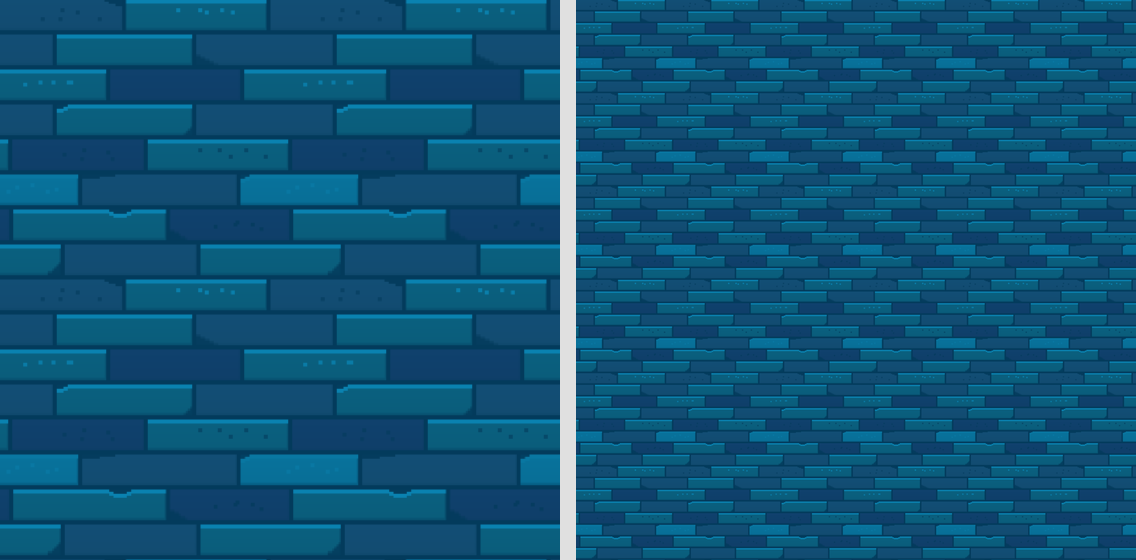
Left, the tile; right, the same tile 3 across and 3 down.
A WebGL 2 fragment shader for this texture:

```glsl
#version 300 es
precision highp float;
// Seamless wall of long blue bricks with lit top edges, chips and pits.
uniform vec2 u_resolution;
out vec4 fragColor;

// Layout: the pattern repeats REPEATS times each way; lengths are in cells.
const float REPEATS = 2.0;
const float TILE = 128.0;
const float COURSE = 16.0;
const float BRICK_HEIGHT = 14.0;
const float JOINT = 1.8;
const float RIM = 1.8;
const int PITS = 5;
const int SAMPLES = 4;
const float SOFTNESS = 1.3 / 512.0;

const vec3 MORTAR = vec3(0.01, 0.23, 0.36);
const vec3 SLATE = vec3(0.07, 0.30, 0.45);
const vec3 NAVY = vec3(0.06, 0.25, 0.42);
const vec3 TEAL = vec3(0.04, 0.37, 0.49);
const vec3 BRIGHT = vec3(0.03, 0.44, 0.60);
const vec3 HIGHLIGHT = vec3(0.04, 0.51, 0.69);

// Per course, top down: start and pitch of the light brick.
const float LIGHT_START[8] = float[](57.6, 26.0, 111.6, 26.0, 67.6, 110.0, 6.0, 91.6);
const float LIGHT_PITCH[8] = float[](66.1, 63.7, 66.8, 63.7, 66.0, 55.6, 71.7, 66.0);
// Pits: positive is lit, negative is dark, zero is none.
const float LIGHT_PITS[8] = float[](0.9, 0.0, 0.8, 0.0, -0.6, 0.4, 0.0, 0.0);
const float DARK_PITS[8] = float[](-0.6, 0.0, 0.0, 0.0, -0.6, 0.0, -0.7, 0.0);
// Chips: place along the brick, reach, depth (negative rises from the bottom).
const vec3 NONE = vec3(0.0, 1.0, 0.0);
const vec3 LIGHT_CHIP[8] = vec3[](NONE, NONE, NONE, vec3(0.0, 5.0, 2.0),
    NONE, vec3(0.0, 4.0, 2.0), vec3(0.7, 5.0, 2.0), NONE);
const vec3 DARK_CHIP[8] = vec3[](vec3(1.0, 8.0, 3.0), vec3(0.0, 10.0, -5.0), NONE, NONE,
    NONE, vec3(0.0, 15.0, 2.0), vec3(0.0, 8.0, -5.0), NONE);
// Size of the worn lower right corner of each light brick.
const float WORN_CORNER[8] = float[](0.0, 0.0, 0.0, 4.0, 0.0, 0.0, 0.0, 6.0);

float hash(vec2 p) {
    vec3 q = fract(p.xyx * vec3(0.1031, 0.1030, 0.0973));
    q += dot(q, q.yzx + 33.33);
    return fract((q.x + q.y) * q.z);
}

// Depth of a chip, falling in whole steps away from its centre.
float chipDepth(float offset, float reach, float depth) {
    return ceil(depth * max(1.0 - floor(abs(offset)) / reach, 0.0));
}

// Dark lower corner with a half-tone outer step.
vec3 wearBottom(vec3 color, float rise, float depth) {
    float amount = rise < depth - 1.0 ? 0.85 : (rise < depth ? 0.45 : 0.0);
    return mix(color, MORTAR, amount);
}

// Scattered square pits, spread along the brick and snapped to cells.
float pitMask(vec2 p, float width, vec2 id) {
    float mask = 0.0;
    for (int i = 0; i < PITS; i++) {
        vec2 seed = id * 7.0 + float(i) * vec2(3.0, 11.0);
        float along = mix(0.34, 0.84, (float(i) + hash(seed)) / float(PITS));
        vec2 corner = floor(vec2(along * width, 4.0 + 5.0 * hash(seed + 19.0)));
        vec2 d = abs(p - corner - 0.9);
        mask = max(mask, step(max(d.x, d.y), 0.9));
    }
    return mask;
}

vec3 wall(vec2 uv) {
    // Measure cells rightward and downward within one repeat.
    vec2 cell = fract(vec2(uv.x, 1.0 - uv.y) * REPEATS) * TILE;
    float y = mod(cell.y + 0.2, COURSE);
    int row = int(mod(floor((cell.y + 0.2) / COURSE), 8.0));
    float pitch = LIGHT_PITCH[row];
    float x = mod(cell.x - LIGHT_START[row], TILE);
    bool light = x < pitch;
    if (!light) { x -= pitch; pitch = TILE - pitch; }
    float width = pitch - JOINT;
    if (x > width || y > BRICK_HEIGHT) return MORTAR;

    // Face colour with a slight fall of light.
    bool navy = row == 2 || row == 4 || row == 6;
    bool bright = row == 5;
    vec3 face = light ? (bright ? BRIGHT : TEAL) : (navy ? NAVY : SLATE);
    vec3 color = face * (1.02 - 0.04 * y / BRICK_HEIGHT);
    float rise = BRICK_HEIGHT - y;
    if (rise < 1.0 || width - x < 0.7) color = mix(color, MORTAR, light ? 0.3 : 0.15);

    // Pits.
    float pits = light ? LIGHT_PITS[row] : DARK_PITS[row];
    float mask = pitMask(vec2(x, y), width, vec2(float(row), light ? 1.0 : 2.0));
    color = mix(color, pits > 0.0 ? HIGHLIGHT : MORTAR, mask * abs(pits));

    // Chips, with the lit rim following the broken top edge.
    vec3 chip = light ? LIGHT_CHIP[row] : DARK_CHIP[row];
    float depth = chipDepth(x - chip.x * width, chip.y, abs(chip.z));
    float top = chip.z > 0.0 ? depth : 0.0;
    if (light && y < top + RIM) color = mix(face, HIGHLIGHT, bright ? 0.4 : 1.0);
    if (y < top) color = mix(face, MORTAR, 0.9);
    if (chip.z < 0.0) color = wearBottom(color, rise, depth);
    float worn = WORN_CORNER[row];
    if (light && worn > 0.0) color = wearBottom(color, rise, chipDepth(width - x, worn, worn));
    return color;
}

void main() {
    // Average a grid of samples to smooth every edge.
    vec2 uv = gl_FragCoord.xy / u_resolution;
    vec2 spread = max(vec2(SOFTNESS), 1.0 / u_resolution);
    vec3 sum = vec3(0.0);
    for (int i = 0; i < SAMPLES * SAMPLES; i++) {
        vec2 jitter = (vec2(i % SAMPLES, i / SAMPLES) + 0.5) / float(SAMPLES) - 0.5;
        sum += wall(uv + jitter * spread);
    }
    fragColor = vec4(sum / float(SAMPLES * SAMPLES), 1.0);
}
```
